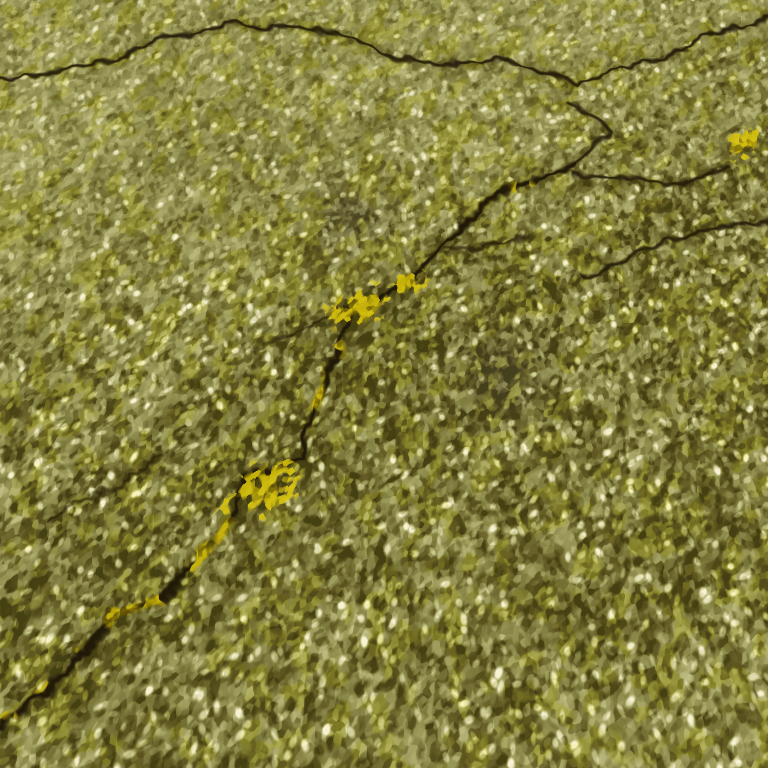
This texture is drawn by a Shadertoy shader. Its source:

```glsl
// Weathered asphalt seen at a slant: olive grit with pale stone chips,
// dark branching cracks and tufts of yellow moss. Grit and chips are cellular
// noise; cracks are distances to polylines bent by layered sines.

const vec3 SHADOW = vec3(0.27, 0.25, 0.07);
const vec3 SOIL   = vec3(0.40, 0.37, 0.15);
const vec3 GRIT   = vec3(0.50, 0.49, 0.25);
const vec3 SAND   = vec3(0.64, 0.63, 0.38);
const vec3 PALE   = vec3(0.78, 0.77, 0.55);
const vec3 GLINT  = vec3(0.97, 0.95, 0.83);
const vec3 CRACK  = vec3(0.13, 0.10, 0.03);
const vec3 MOSS   = vec3(0.84, 0.76, 0.04);
const vec3 MOSS_SHADE = vec3(0.40, 0.33, 0.02);
const float GRIT_SCALE = 62.0;
const float FINE_SCALE = 118.0;
const float CHIP_SCALE = 52.0;
const float CHIP_SHARE = 0.42;

// Long crack paths, and side cracks as start.xy, end.xy
const vec2 MAIN[12] = vec2[](vec2(-0.02, 0.04), vec2(0.07, 0.11), vec2(0.15, 0.2),
  vec2(0.21, 0.22), vec2(0.29, 0.31), vec2(0.32, 0.38), vec2(0.39, 0.4), vec2(0.42, 0.51),
  vec2(0.46, 0.59), vec2(0.55, 0.65), vec2(0.65, 0.75), vec2(0.75, 0.785));
const vec2 TOP[9] = vec2[](vec2(-0.02, 0.895), vec2(0.1, 0.912), vec2(0.29, 0.97),
  vec2(0.44, 0.957), vec2(0.55, 0.917), vec2(0.66, 0.923), vec2(0.75, 0.893),
  vec2(0.87, 0.93), vec2(1.02, 0.985));
const vec4 SIDE[9] = vec4[](vec4(0.75, 0.785, 0.79, 0.83), vec4(0.79, 0.83, 0.745, 0.87),
  vec4(0.75, 0.775, 0.89, 0.758), vec4(0.89, 0.758, 0.95, 0.785),
  vec4(0.76, 0.64, 0.87, 0.69), vec4(0.87, 0.69, 1.02, 0.715),
  vec4(0.33, 0.545, 0.46, 0.6), vec4(0.55, 0.665, 0.68, 0.69), vec4(0.07, 0.32, 0.21, 0.405));
// Moss tufts: centre and radius
const vec3 TUFT[4] = vec3[](vec3(0.465, 0.597, 0.038), vec3(0.535, 0.632, 0.02),
  vec3(0.345, 0.362, 0.044), vec3(0.968, 0.812, 0.026));

vec3 hash3(vec2 cell, float seed) {
  vec3 h = fract((cell.xyx + seed * 7.3) * vec3(0.1031, 0.1030, 0.0973));
  h += dot(h, h.yxz + 33.33);
  return fract((h.xxy + h.yzz) * h.zyx);
}

vec2 turned(vec2 v, float angle) {
  float c = cos(angle), s = sin(angle);
  return vec2(c * v.x + s * v.y, c * v.y - s * v.x);
}

// Soft mosaic of slanted grains, each with its own random tone
float mosaic(vec2 p, float seed) {
  float total = 0.0, weight = 1e-5;
  for (int k = 0; k < 9; k++) {
    vec2 cell = floor(p) + vec2(k % 3 - 1, k / 3 - 1);
    vec3 h = hash3(cell, seed);
    vec2 q = turned(cell + h.xy - p, 0.3 + 1.7 * h.x) * vec2(0.75, 1.3);
    float w = exp(-11.0 * dot(q, q));
    total += w * h.z;
    weight += w;
  }
  return total / weight;
}

// Scattered oval chips with soft rims
float chips(vec2 p, float seed, float share) {
  float result = 0.0;
  for (int k = 0; k < 9; k++) {
    vec2 cell = floor(p) + vec2(k % 3 - 1, k / 3 - 1);
    vec3 h = hash3(cell, seed), g = hash3(cell, seed + 5.0);
    vec2 size = vec2(0.36, 0.2) + vec2(0.22, 0.14) * g.xy;
    float d = length(turned(cell + h.xy - p, 0.2 + 2.0 * g.z) / size);
    float chip = (1.0 - smoothstep(0.35, 1.1, d)) * (0.4 + 0.6 * g.y);
    result = max(result, chip * step(h.z, share));
  }
  return result;
}

float segment(vec2 p, vec2 a, vec2 b) {
  vec2 ab = b - a;
  return length(p - a - ab * clamp(dot(p - a, ab) / dot(ab, ab), 0.0, 1.0));
}

float ripple(vec2 p) {
  return (sin(p.x * 3.1 + 1.7 * sin(p.y * 2.3)) + sin(p.y * 4.7 - p.x * 2.9 + 1.0)
    + 0.6 * sin(p.x * 8.3 + p.y * 7.1)) / 2.6;
}

float ramp(float a, float b, float t) { return clamp((t - a) / (b - a), 0.0, 1.0); }
float below(float a, float b, float t) { return 1.0 - smoothstep(a, b, t); }
float spot(vec2 v, float radius) { return exp(-dot(v, v) / (radius * radius)); }

vec3 stoneColour(float t) {
  vec3 c = mix(SHADOW, SOIL, ramp(0.27, 0.40, t));
  c = mix(c, GRIT, ramp(0.40, 0.50, t));
  c = mix(c, SAND, ramp(0.50, 0.64, t));
  c = mix(c, PALE, ramp(0.64, 0.78, t));
  return mix(c, GLINT, ramp(0.78, 0.98, t));
}

void mainImage(out vec4 fragColor, in vec2 fragCoord) {
  vec2 uv = fragCoord / iResolution.xy;
  // Ground plane: grains shrink and flatten with distance
  vec2 ground = 2.0 + vec2((uv.x - 0.5) * (1.0 + 0.4 * uv.y), uv.y * (0.85 + 0.4 * uv.y));

  // Grit, chips and pits over broad light and stains
  float grit = mosaic(ground * GRIT_SCALE, 1.0), fine = mosaic(ground * FINE_SCALE, 2.0);
  float haze = smoothstep(0.45, 0.95, uv.y - 0.25 * (uv.x - 0.4));
  float stain = spot(uv - vec2(0.455, 0.715), 0.045) + spot(uv - vec2(0.655, 0.51), 0.053);
  float relief = (grit + fine - 1.0) * 0.28 + 0.4 * chips(ground * CHIP_SCALE, 3.0, CHIP_SHARE)
    - 0.17 * chips(ground * CHIP_SCALE * 0.9, 9.0, 0.35);
  float tone = 0.475 + 0.12 * haze + 0.045 * below(0.0, 0.35, uv.y) * uv.x - 0.12 * stain
    + 0.035 * ripple(uv * 3.0 + 0.4) + 0.02 * ripple(uv * 11.0) + relief * mix(1.0, 0.62, haze);

  // Crack distances on bent coordinates
  vec2 bent = uv + 0.006 * vec2(ripple(uv * 14.0), ripple(uv.yx * 15.0 + 3.0))
    + 0.003 * vec2(ripple(uv * 43.0), ripple(uv.yx * 47.0));
  float mainD = 1.0, topD = 1.0, sideD = 1.0;
  for (int i = 0; i < 11; i++) mainD = min(mainD, segment(bent, MAIN[i], MAIN[i + 1]));
  for (int i = 0; i < 8; i++) topD = min(topD, segment(bent, TOP[i], TOP[i + 1]));
  for (int i = 0; i < 9; i++) sideD = min(sideD, segment(bent, SIDE[i].xy, SIDE[i].zw));
  float rough = max(0.9 + 0.35 * ripple(uv * 31.0) + 0.5 * (grit - 0.5), 0.4);
  float crack = below(0.001, 0.0085 - 0.002 * uv.y, mainD / rough);
  crack = max(crack, 0.9 * below(0.0005, 0.0048, topD / rough));
  crack = max(crack, mix(0.55, 0.85, ramp(0.6, 0.75, uv.x)) * below(0.0005, 0.005, sideD / rough));
  tone -= 0.1 * exp(-min(mainD, min(topD, sideD) * 1.6) / 0.014);

  // Some grains lean to ochre, stains to grey
  vec3 colour = stoneColour(tone);
  float ochre = smoothstep(0.5, 0.8, mosaic(ground * 45.0, 6.0));
  colour.b += 0.05 * stain - 0.1 * ochre * ramp(0.35, 0.5, tone);
  colour = mix(colour, CRACK, crack);

  // Moss along parts of the main crack, and in tufts
  float moss = below(0.003, 0.01, mainD) * smoothstep(0.1, 0.5, ripple(uv * 9.0 + 1.0) + grit - 0.5);
  for (int i = 0; i < 4; i++) {
    float d = length(turned(uv - TUFT[i].xy, 0.5) * vec2(0.8, 1.5)) / TUFT[i].z;
    moss = max(moss, smoothstep(0.1, 0.5, 0.2 - d + 0.9 * grit + 0.7 * fine));
  }
  vec3 mossColour = mix(MOSS_SHADE, MOSS, smoothstep(0.2, 0.65, 0.5 * (grit + fine)));
  fragColor = vec4(clamp(mix(colour, mossColour, 0.9 * moss), 0.0, 1.0), 1.0);
}
```
